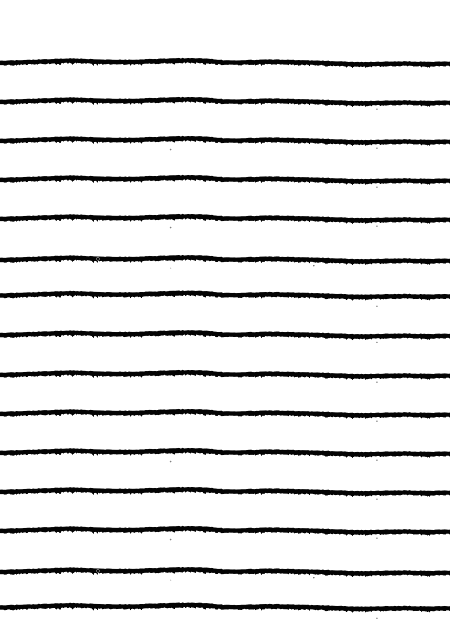
A Shadertoy shader for this pattern:

```glsl
// Fifteen hand-inked black rules with ragged edges and stray specks on white paper.

const vec2  SHEET      = vec2(542.0, 768.0); // layout units across the canvas
const float ROWS       = 15.0;
const float FIRST_ROW  = 75.5;               // distance of the first rule from the top
const float PITCH      = 46.8;
const float CYCLE      = 8.0;                // rows before spacing errors recur
const float HALF_WIDTH = 2.75;
const float TOP_FRAY   = 0.7;
const float LOWER_FRAY = 1.3;
const float DRIP       = 1.6;
const vec3  PAPER      = vec3(1.0);
const vec3  INK        = vec3(0.01);

// Downward drift of the stroke at equal steps from left to right
const int STEPS = 20;
const float DRIFT[STEPS + 1] = float[](
    0.0, -0.6, -1.7, -2.6, -1.9, -1.1, -1.2, -2.1, -2.9, -2.7, -0.5,
    -0.7, -1.3, -0.8, -0.1, 0.7, 1.8, 1.3, 0.9, 1.4, 1.0);

float hash(float n) {
    return fract(sin(n * 12.9898) * 43758.547);
}

float noise(float x) {
    float i = floor(x), f = fract(x);
    return mix(hash(i), hash(i + 1.0), f * f * (3.0 - 2.0 * f));
}

float knot(int i) {
    return DRIFT[clamp(i, 0, STEPS)];
}

// Catmull-Rom curve through the drift values
float strokeDrift(float x) {
    float s = clamp(x / SHEET.x, 0.0, 0.9999) * float(STEPS);
    int i = int(s);
    float t = fract(s);
    float a = knot(i - 1), b = knot(i), c = knot(i + 1), d = knot(i + 2);
    return b + 0.5 * t * (c - a + t * (2.0 * a - 5.0 * b + 4.0 * c - d
             + t * (3.0 * (b - c) + d - a)));
}

// Misplacement of particular rows within each cycle
float rowShift(float k) {
    return k == 5.0 ? 2.5 : k == 6.0 ? -1.7 : k == 7.0 ? -1.0 : 0.0;
}

float coverage(float dist, float pixel) {
    return clamp(0.5 - dist / pixel, 0.0, 1.0);
}

float speck(vec2 p, vec2 centre, float radius, float pixel) {
    return coverage(length(p - centre) - radius, pixel);
}

// Signed distance to the stroke; the lower edge frays and drips more
float strokeDistance(float x, float y) {
    float top = HALF_WIDTH + TOP_FRAY * (noise(x * 0.45 + 31.0) - 0.5);
    float lower = HALF_WIDTH + LOWER_FRAY * (noise(x * 0.55 + 7.0) - 0.4)
                + DRIP * smoothstep(0.72, 1.0, noise(x * 0.4 + 83.0));
    return max(-y - top, y - lower);
}

void mainImage(out vec4 fragColor, in vec2 fragCoord) {
    vec2 p = fragCoord / iResolution.xy * SHEET;
    p.y = SHEET.y - p.y;
    float pixel = SHEET.y / iResolution.y;

    // Nearest row and height relative to its stroke
    float y = p.y - FIRST_ROW - strokeDrift(p.x);
    float row = clamp(floor(y / PITCH + 0.5), 0.0, ROWS - 1.0);
    float k = mod(row, CYCLE);
    y -= row * PITCH + rowShift(k);
    vec2 q = vec2(p.x, y);

    float ink = coverage(strokeDistance(p.x, y), pixel);

    // Small hollow flaw in the displaced row
    if (k == 5.0) {
        float ring = abs(length(q - vec2(118.0, 0.3)) - 1.7) - 0.3;
        ink *= 1.0 - 0.65 * coverage(ring, pixel);
    }

    // Specks below the strokes
    if (k == 5.0) {
        ink = max(ink, 0.75 * speck(q, vec2(378.0, 7.0), 0.7, pixel));
        ink = max(ink, 0.25 * speck(q, vec2(205.5, 12.5), 0.7, pixel));
    } else if (row > 0.0) {
        float drop = k == 6.0 ? 11.5 : 7.3;
        ink = max(ink, 0.6 * speck(q, vec2(454.0, drop), 0.7, pixel));
    }
    if (k == 2.0 || k == 4.0)
        ink = max(ink, 0.5 * speck(q, vec2(205.5, 13.0), 0.9, pixel));

    fragColor = vec4(mix(PAPER, INK, ink), 1.0);
}
```
